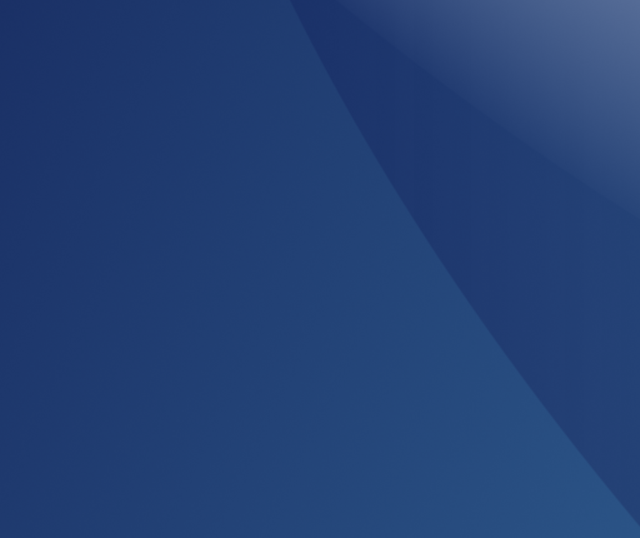
A Shadertoy shader for this background:

```glsl
float hash(vec2 p) {
    vec3 q = fract(vec3(p.xyx) * 0.1031);
    q += dot(q, q.yzx + 33.33);
    return fract((q.x + q.y) * q.z);
}

// Antialiased coverage of the region where side is positive
float cover(float side) {
    float w = fwidth(side);
    return smoothstep(-w, w, side);
}

void mainImage(out vec4 fragColor, in vec2 fragCoord) {
    vec2 uv = fragCoord / iResolution.xy;
    float x = uv.x;
    float drop = 1.0 - uv.y;

    // Broad field, brightening toward the lower right
    float slope = 0.72 * x + 0.28 * drop;
    vec3 color = mix(vec3(0.103, 0.190, 0.400), vec3(0.167, 0.327, 0.525), slope);

    // Dark sweep with faint vertical banding
    float sweepEdge = x - (0.453 + drop * (0.414 + 0.148 * drop));
    vec3 sweep = mix(vec3(0.104, 0.195, 0.412), vec3(0.142, 0.260, 0.465),
                     clamp((x - 0.46) / 0.54, 0.0, 1.0));
    sweep += 0.004 * (hash(vec2(floor(x * 34.0), 7.0)) - 0.5);
    color = mix(color, sweep, cover(sweepEdge));

    // Pale veil, strongest in the upper right corner
    float s = x - 0.525;
    float veilEdge = s * (0.97 - 0.235 * s) - drop;
    float veilAlpha = clamp(0.06 + 2.3 * veilEdge, 0.0, 1.0);
    vec3 veil = mix(sweep, vec3(0.335, 0.423, 0.590), veilAlpha);
    color = mix(color, veil, cover(veilEdge));

    // Fine grain to soften the gradients
    color += 0.004 * (hash(floor(uv * vec2(512.0, 430.0))) - 0.5);
    fragColor = vec4(color, 1.0);
}
```
